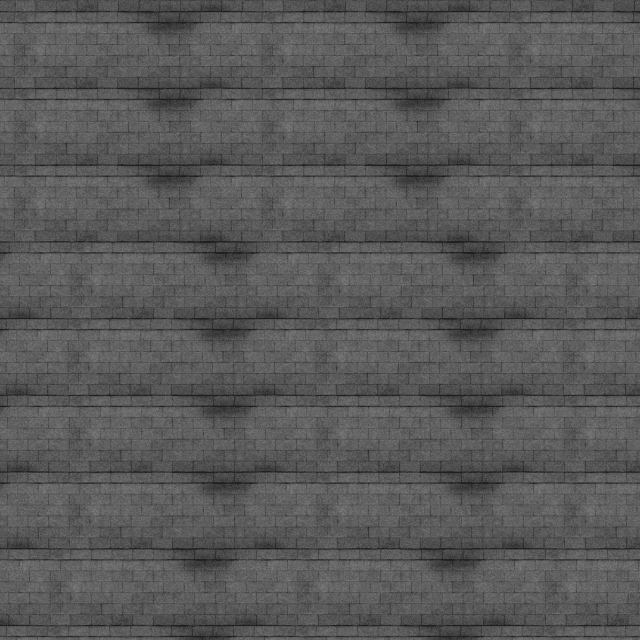
Write a three.js fragment shader that draws this texture.

```glsl
varying vec2 vUv;

const float COLUMNS = 12.0;
const float ROWS = 7.0;
const vec2 BRICK = vec2(0.03225, 0.01713);

float hash(vec2 p) {
  vec3 q = fract(vec3(p.xyx) * vec3(0.1031, 0.1030, 0.0973));
  q += dot(q, q.yzx + 33.33);
  return fract((q.x + q.y) * q.z);
}

// Value noise over the brick grid, wrapping across the tile
float noise(vec2 p, vec2 scale) {
  p *= scale;
  vec2 i = floor(p), f = fract(p);
  f = f * f * (3.0 - 2.0 * f);
  float wrap = COLUMNS * scale.x;
  float x0 = mod(i.x, wrap), x1 = mod(i.x + 1.0, wrap);
  float low = mix(hash(vec2(x0, i.y)), hash(vec2(x1, i.y)), f.x);
  float high = mix(hash(vec2(x0, i.y + 1.0)), hash(vec2(x1, i.y + 1.0)), f.x);
  return mix(low, high, f.y);
}

// Soft blot at a place in the tile, measured in bricks
float blot(vec2 p, vec2 center, vec2 size) {
  vec2 d = p - center;
  d.x = mod(d.x + 0.5 * COLUMNS, COLUMNS) - 0.5 * COLUMNS;
  d /= size;
  return exp(-dot(d, d));
}

float line(float dist, float halfWidth, float blur) {
  return 1.0 - smoothstep(halfWidth - blur, halfWidth + blur, dist);
}

void main() {
  float blur = 0.8 * fwidth(vUv.x);

  // Bands of seven courses, slid sideways in groups
  float t = (1.0 - vUv.y - 0.0182) / (ROWS * BRICK.y);
  float band = floor(t);
  float slide = band < 3.0 ? 0.267 : (band < 7.0 ? 0.350 : 0.318);
  slide += 0.006 * (hash(vec2(band + 9.0, 4.0)) - 0.5);
  vec2 p = vec2(mod((vUv.x - slide) / BRICK.x, COLUMNS), fract(t) * ROWS);

  // Running bond
  float row = floor(p.y);
  float along = p.x + 0.5 * mod(row + 1.0, 2.0);
  vec2 id = vec2(mod(floor(along), COLUMNS), row);
  vec2 cell = vec2(fract(along), fract(p.y));
  vec2 joint = (0.5 - abs(cell - 0.5)) * BRICK;

  // Course tone, brick tone and mottling
  float cloud = noise(p, vec2(1.0, 1.0));
  float mottle = noise(p + 3.0, vec2(4.0, 3.0));
  float shade = 0.384 + 0.03 * exp(-(row - 1.0) * (row - 1.0) * 2.0);
  shade -= 0.035 * smoothstep(3.5, 6.0, row) + 0.012 * step(row, 0.5);
  shade += 0.035 * (hash(id + 17.0) - 0.5);
  shade += 0.03 * (cloud - 0.5) + 0.04 * (mottle - 0.5);

  // Main stain, tapering down the band
  float side = abs(mod(p.x + 6.0, COLUMNS) - 6.0);
  float reach = 2.7 - 0.42 * p.y + 0.8 * (mottle - 0.5);
  float stain = 1.0 - smoothstep(0.2, max(reach, 0.3), side);
  stain *= 1.0 - smoothstep(0.5, 5.0, p.y);
  shade -= 0.10 * stain * (0.6 + 0.8 * cloud);
  shade -= 0.10 * blot(p, vec2(0.6, 1.45), vec2(0.6, 0.4));
  shade -= 0.10 * blot(p, vec2(-0.6, 1.45), vec2(0.6, 0.4));
  shade -= 0.08 * blot(p, vec2(0.0, 7.0), vec2(2.4, 0.7)) * (0.4 + mottle);

  // Lesser stains and the pale bricks beside them
  shade -= 0.09 * blot(p, vec2(4.85, 0.4), vec2(0.4, 0.5));
  shade -= 0.07 * blot(p, vec2(2.2, 6.7), vec2(0.7, 0.4));
  shade -= 0.07 * blot(p, vec2(8.1, 6.8), vec2(0.5, 0.6));
  shade -= 0.045 * blot(p, vec2(4.85, 3.6), vec2(0.5, 1.3));
  shade += 0.035 * blot(p, vec2(3.9, 3.6), vec2(0.5, 0.7));
  shade += 0.035 * blot(p, vec2(5.8, 3.6), vec2(0.5, 0.7));

  // Grime hanging below the two heavy ledges
  float ledge = step(row, 1.5);
  shade -= 0.09 * ledge * exp(-cell.y * 5.0) * smoothstep(0.3, 0.8, cloud);

  // Gritty surface
  shade += 0.085 * (noise(p, vec2(18.0, 10.0)) - 0.5);
  shade += 0.055 * (noise(p + 5.0, vec2(31.0, 17.0)) - 0.5);

  // Mortar with broken strength, heavier along the ledges
  float wear = 0.5 + 0.7 * noise(p + 1.0, vec2(3.0, 2.0));
  float edgeRow = floor(p.y + 0.5);
  float heavy = 1.0 - step(0.5, min(abs(edgeRow - 0.5) - 0.5, abs(edgeRow - ROWS)));
  float bed = line(joint.y, mix(0.0006, 0.0010, heavy), blur);
  float head = line(joint.x, 0.0006, blur);
  shade -= bed * wear * mix(0.10, 0.20, heavy);
  shade -= head * wear * 0.12 * (1.0 - 0.5 * bed);

  // Pale chipped lower edges
  float chip = line(abs((1.0 - cell.y) * BRICK.y - 0.0022), 0.0004, blur);
  shade += 0.04 * chip * smoothstep(0.55, 0.9, mottle);

  gl_FragColor = vec4(vec3(clamp(shade, 0.12, 0.56)), 1.0);
}
```
